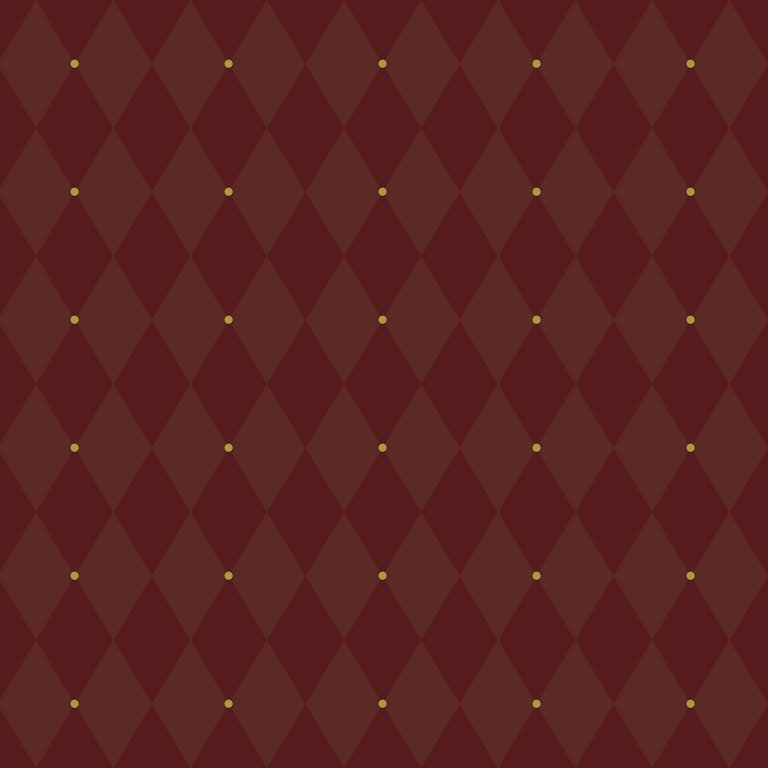
Reproduce this pattern procedurally as a Shadertoy shader.

```glsl
// Harlequin wallpaper: tall muted diamonds touching at their tips on deep red,
// with a small dark-rimmed gold stud on every other side joint.
// Both layers are distance functions repeated over a regular grid.

#define CELL        vec2(0.10026, 0.16667)  // width and height of one diamond
#define ORIGIN      vec2(0.0470, 0.0833)    // centre of the first diamond
#define STUD_SHIFT  vec2(0.0, 0.0004)       // small lift of the studs
#define STUD_RADIUS 0.0054
#define RIM_RADIUS  0.0068
#define GROUND      vec3(0.341, 0.106, 0.114)
#define DIAMOND     vec3(0.361, 0.165, 0.141)
#define GOLD        vec3(0.725, 0.580, 0.250)
#define RIM         vec3(0.235, 0.090, 0.075)
#define RIM_OPACITY 0.75

// Offset from the nearest grid point
vec2 repeatGrid(vec2 p, vec2 spacing) {
    return p - spacing * floor(p / spacing + 0.5);
}

// Signed distance to the edges of a diamond with the given half size
float diamondDistance(vec2 p, vec2 halfSize) {
    vec2 slope = 1.0 / halfSize;
    return (dot(abs(p), slope) - 1.0) / length(slope);
}

// Antialiased coverage, one pixel wide
float coverage(float distance, float pixel) {
    return clamp(0.5 - distance / pixel, 0.0, 1.0);
}

void mainImage(out vec4 fragColor, in vec2 fragCoord) {
    float pixel = 1.0 / iResolution.y;
    vec2 p = fragCoord * pixel - ORIGIN;

    // Diamonds
    float diamond = diamondDistance(repeatGrid(p, CELL), 0.5 * CELL);
    vec3 color = mix(GROUND, DIAMOND, coverage(diamond, pixel));

    // Studs on alternate joints
    vec2 joint = p - vec2(0.5 * CELL.x, 0.0) - STUD_SHIFT;
    float radius = length(repeatGrid(joint, CELL * vec2(2.0, 1.0)));
    color = mix(color, RIM, RIM_OPACITY * coverage(radius - RIM_RADIUS, pixel));
    color = mix(color, GOLD, coverage(radius - STUD_RADIUS, pixel));

    fragColor = vec4(color, 1.0);
}
```
